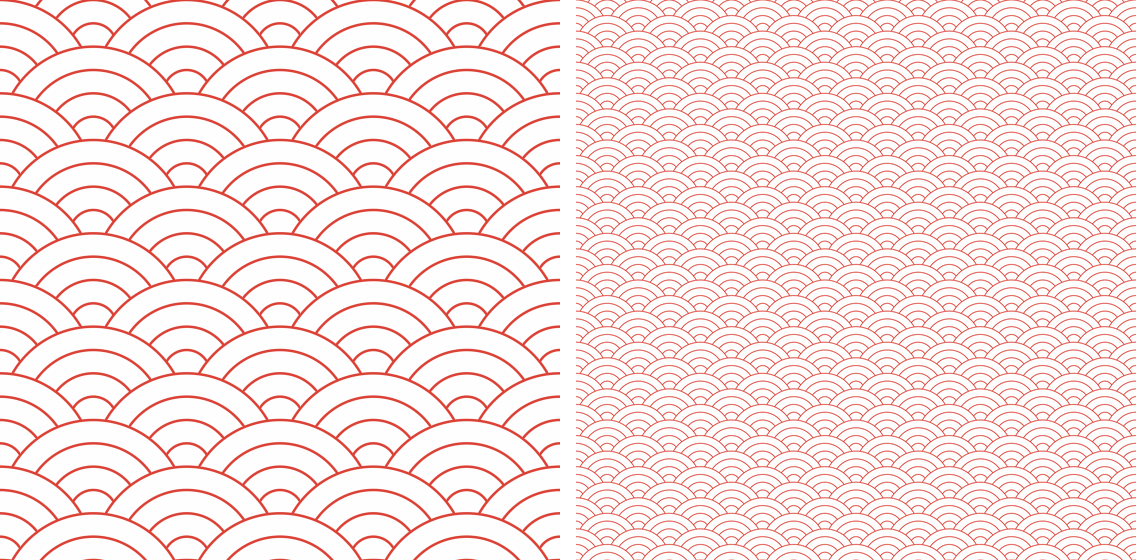
Left, the tile; right, the same tile 3 across and 3 down.
Reproduce this pattern procedurally as a three.js fragment shader.

```glsl
varying vec2 vUv;

const vec3 PAPER = vec3(0.995);
const vec3 RED = vec3(0.86, 0.25, 0.205);
const float REPEATS = 3.0;       // scallops across the canvas
const float RADIUS = 0.5;        // neighbours in a row just touch
const float RINGS = 4.0;         // concentric arcs per scallop
const float ROW_STEP = 0.25;     // height between staggered rows
const float LINE_WIDTH = 0.0134;

// Antialiased coverage of the inside of a signed distance
float coverage(float dist, float pixel) {
  return 1.0 - smoothstep(-0.7 * pixel, 0.7 * pixel, dist);
}

// Distance from the nearest scallop centre in a row
float rowDistance(vec2 p, float row) {
  float x = fract(p.x - 0.5 * mod(row, 2.0) + 0.5) - 0.5;
  return length(vec2(x, p.y - row * ROW_STEP));
}

// Signed distance to evenly spaced ring strokes
float ringStroke(float d, float radius, float rings, float width) {
  float spacing = radius / rings;
  float nearest = min(floor(d / spacing + 0.5), rings);
  return abs(d - nearest * spacing) - 0.5 * width;
}

// Overlapping rows, painted from the highest to the lowest
float scallopInk(vec2 p, float pixel) {
  float base = floor(p.y / ROW_STEP);
  float ink = 0.0;
  for (int i = 0; i < 5; i++) {
    float d = rowDistance(p, base + 2.0 - float(i));
    ink *= 1.0 - coverage(d - RADIUS, pixel);
    ink = max(ink, coverage(ringStroke(d, RADIUS, RINGS, LINE_WIDTH), pixel));
  }
  return ink;
}

void main() {
  vec2 p = vUv * REPEATS;
  float pixel = max(fwidth(p.x), fwidth(p.y));
  gl_FragColor = vec4(mix(PAPER, RED, scallopInk(p, pixel)), 1.0);
}
```
